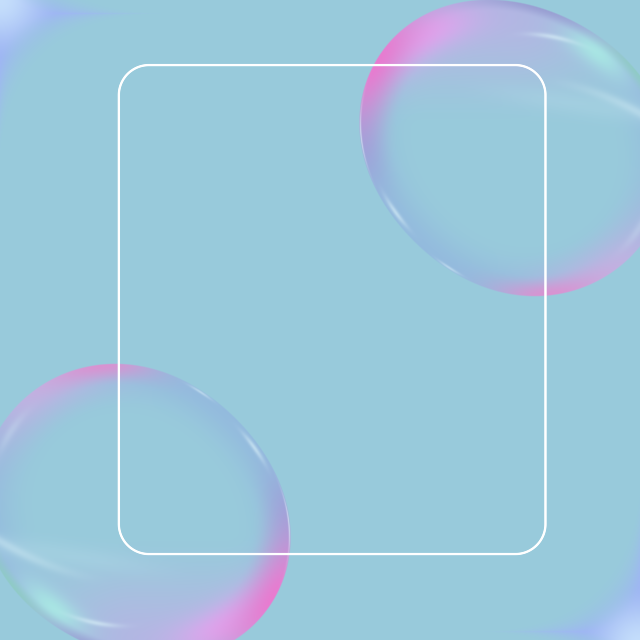
A three.js fragment shader for this background:

```glsl
// Two iridescent soap bubbles, corner glows and a rounded white frame on pale blue.
varying vec2 vUv;

// Soft bump around an angle, wrapped over the full turn
float lobe(float a, float center, float width) {
  float d = mod(a - center + 3.14159, 6.28318) - 3.14159;
  return exp(-d * d / (width * width));
}

float bump(float x, float width) {
  return exp(-x * x / (width * width));
}

float roundedBox(vec2 p, vec2 halfSize, float radius) {
  vec2 d = abs(p) - halfSize + radius;
  return length(max(d, 0.0)) + min(max(d.x, d.y), 0.0) - radius;
}

// Four-pointed star glow, palest toward the canvas corner
vec3 cornerGlow(vec3 color, vec2 p) {
  vec2 q = sqrt(abs(p - vec2(-0.002, 0.021)) / 0.268);
  float star = 1.0 - smoothstep(0.58, 1.03, q.x + q.y);
  vec3 tint = mix(vec3(0.77, 0.87, 0.985), vec3(0.62, 0.715, 0.95),
                  smoothstep(0.0, 0.095, length(p)));
  return mix(color, tint, star);
}

vec3 bubble(vec3 background, vec2 p) {
  float a = atan(p.y, p.x);
  float radius = 0.2344 + 0.0182 * cos(2.0 * (a - 2.513))
               + 0.004 * cos(a - 0.873) + 0.0026 * cos(3.0 * (a - 2.496));
  float dist = length(p) - radius;
  float rho = length(p) / radius;
  float rim = smoothstep(0.55, 1.0, rho);
  float edge = smoothstep(0.92, 1.0, rho);
  vec3 color = background;

  // Blue body tint and lavender cap
  color = mix(color, vec3(0.57, 0.71, 0.87), 0.75 * rim * rim);
  float cap = smoothstep(0.03, 0.2, p.y) * (1.0 - 0.6 * smoothstep(0.0, 0.16, p.x));
  color = mix(color, vec3(0.71, 0.71, 0.89), 0.85 * cap);
  color = mix(color, vec3(0.68, 0.84, 0.90),
              0.4 * bump(p.y - 0.085 + 0.15 * p.x, 0.018) * smoothstep(-0.1, 0.08, p.x));

  // Colours around the rim
  color = mix(color, vec3(0.60, 0.63, 0.85), 0.7 * lobe(a, 3.12, 0.3) * smoothstep(0.78, 1.0, rho));
  color = mix(color, vec3(0.78, 0.70, 0.89), 0.85 * lobe(a, 5.35, 0.5) * smoothstep(0.68, 1.0, rho));
  color = mix(color, vec3(0.88, 0.55, 0.81), 0.85 * lobe(a, 4.95, 0.33) * smoothstep(0.85, 1.0, rho));
  color = mix(color, vec3(0.87, 0.66, 0.94), 0.9 * lobe(a, 2.2, 0.36) * bump(rho - 0.88, 0.13));
  color = mix(color, vec3(0.92, 0.47, 0.81), 0.95 * lobe(a, 2.58, 0.4) * smoothstep(0.74, 1.0, rho));
  color = mix(color, vec3(0.66, 0.91, 0.89), 0.9 * lobe(a, 0.86, 0.3) * bump(rho - 0.9, 0.1));
  color = mix(color, vec3(0.55, 0.81, 0.75), 0.8 * lobe(a, 0.55, 0.3) * edge);
  color = mix(color, vec3(0.58, 0.60, 0.81), 0.8 * lobe(a, 1.4, 0.45) * edge);

  // Pale reflections
  float shine = 0.6 * lobe(a, 1.22, 0.2) * bump(rho - 0.84 + 0.18 * (a - 1.22), 0.018);
  shine += 0.6 * lobe(a, 3.64, 0.13) * bump(rho - 0.965, 0.016);
  shine += 0.5 * lobe(a, 4.22, 0.09) * bump(rho - 0.988, 0.01);
  shine += 0.6 * lobe(a, 3.06, 0.2) * bump(rho - 0.994, 0.006);
  shine += 0.25 * lobe(a, 5.72, 0.16) * bump(rho - 0.93, 0.025);
  shine += 0.35 * bump(p.y - 0.11 + 1.4 * p.x * p.x, 0.008) * smoothstep(0.03, 0.2, p.x);
  color = mix(color, vec3(0.85, 0.94, 0.97), min(shine, 1.0));

  return mix(background, color, 1.0 - smoothstep(-0.0015, 0.0015, dist));
}

void main() {
  vec3 color = vec3(0.596, 0.792, 0.859);

  // Glows in opposite corners
  color = cornerGlow(color, vec2(vUv.x, 1.0 - vUv.y));
  color = cornerGlow(color, vec2(1.0 - vUv.x, vUv.y + 0.008));

  // A bubble and its half-turn copy
  vec2 center = vec2(0.802, 0.768);
  color = bubble(color, vUv - center);
  color = bubble(color, vec2(1.0156, 0.9688) - vUv - center);

  // Frame
  float frame = abs(roundedBox(vUv - vec2(0.519, 0.5163), vec2(0.3333, 0.382), 0.047));
  color = mix(color, vec3(1.0), 1.0 - smoothstep(0.001, 0.0027, frame));

  gl_FragColor = vec4(color, 1.0);
}
```
